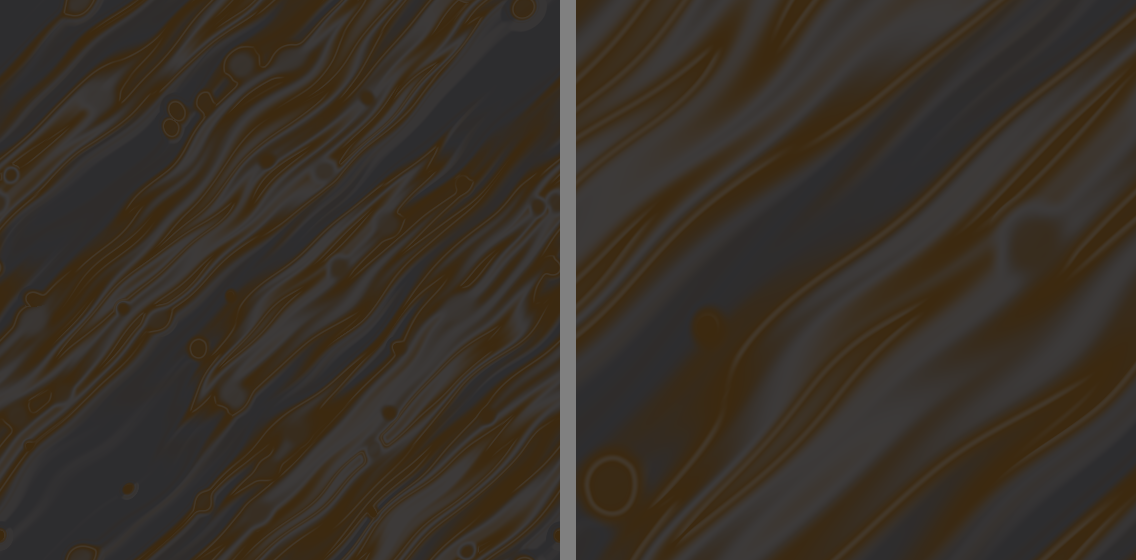
Left: the whole. Right: its middle third, enlarged.
Give the GLSL for this texture, as a WebGL 1 fragment shader.

```glsl
precision highp float;
uniform vec2 u_resolution;

#define BROAD_CELLS vec2(5.0, 2.0)
#define STREAK_CELLS vec2(16.0, 3.0)
#define FINE_CELLS vec2(38.0, 5.0)
#define BLOB_CELLS vec2(9.0)
#define BLOB_SHARE 0.55
#define WARP 0.022
#define BAND_LEVEL 0.1
#define BAND_STEP 0.7
#define LINE_WIDTH 0.003
#define LINE_STRENGTH 0.6

const float TAU = 6.2831853;
const vec3 SLATE = vec3(0.178, 0.176, 0.184);
const vec3 BROWN = vec3(0.235, 0.160, 0.060);
const vec3 GRAY = vec3(0.250, 0.238, 0.232);
const vec3 RIDGE = vec3(0.275, 0.255, 0.235);

vec3 hash3(vec2 cell, float seed) {
  vec3 q = vec3(dot(cell, vec2(127.1, 311.7)),
                dot(cell, vec2(269.5, 183.3)),
                dot(cell, vec2(419.2, 371.9)));
  return fract(sin(q + seed * 17.3) * 43758.545);
}

// Cellular noise: signed soft bumps around jittered points, wrapping at 1
float splats(vec2 p, vec2 cells, float seed) {
  p *= cells;
  vec2 base = floor(p);
  float sum = 0.0;
  for (int j = -1; j <= 1; j++) {
    for (int i = -1; i <= 1; i++) {
      vec2 cell = base + vec2(float(i), float(j));
      vec3 rnd = hash3(mod(cell, cells), seed);
      vec2 d = p - cell - rnd.xy;
      float bump = max(0.0, 1.0 - dot(d, d));
      sum += bump * bump * (2.0 * rnd.z - 1.0);
    }
  }
  return sum;
}

// Scattered round blobs: x is coverage, y is the height at the centre
vec2 blobs(vec2 p) {
  p *= BLOB_CELLS;
  vec2 base = floor(p);
  vec2 best = vec2(0.0);
  for (int j = -1; j <= 1; j++) {
    for (int i = -1; i <= 1; i++) {
      vec2 cell = base + vec2(float(i), float(j));
      vec3 rnd = hash3(mod(cell, BLOB_CELLS), 7.0);
      float size = rnd.z / BLOB_SHARE;
      float radius = mix(0.13, 0.40, size);
      float d = length(p - cell - rnd.xy) / radius;
      float cover = (1.0 - smoothstep(0.3, 1.0, d)) * step(size, 1.0);
      if (cover > best.x) best = vec2(cover, mix(0.08, 0.40, size));
    }
  }
  return best;
}

// Height of the streaked surface; the shear keeps diagonals periodic
float surface(vec2 p) {
  float wave = sin(TAU * (4.0 * p.x + 5.0 * p.y)) + sin(TAU * (9.0 * p.y - 2.0 * p.x));
  float bend = WARP * splats(p, vec2(6.0), 1.0) + 0.0025 * wave;
  vec2 q = vec2(p.x - p.y + bend, p.y);
  float broad = 0.8 * splats(q, BROAD_CELLS, 2.0) + 0.7 * splats(q, STREAK_CELLS, 3.0);
  float detail = mix(0.25, 1.0, smoothstep(-0.6, 0.2, broad));
  float h = broad + 0.48 * detail * splats(q, FINE_CELLS, 4.0);
  vec2 blob = blobs(p + 0.5 * bend);
  return mix(h, blob.y, 0.9 * blob.x);
}

void main() {
  vec2 p = gl_FragCoord.xy / u_resolution;
  vec2 e = vec2(0.001, 0.0);
  float h = surface(p);
  vec2 slope = (vec2(surface(p + e.xy), surface(p + e.yx)) - h) / e.x;
  float steep = length(slope);

  // Brown contour bands above the flat slate
  float phase = (h - BAND_LEVEL) / BAND_STEP;
  float raised = smoothstep(-0.55, -0.15, h);
  float band = (0.5 + 0.5 * cos(TAU * phase)) * raised;

  // Gray crests and sheen on one flank of each streak
  float crest = smoothstep(0.1, 0.5, h);
  float sheen = smoothstep(2.0, 28.0, dot(slope, vec2(-0.7071, 0.7071)));
  vec3 color = mix(SLATE, GRAY, max(0.85 * crest, 0.5 * sheen));
  color = mix(color, BROWN, band);

  // Thin ridge lines along the middle of steep bands
  float offset = abs(fract(phase + 0.5) - 0.5) * BAND_STEP;
  float ridge = 1.0 - smoothstep(0.0, LINE_WIDTH, offset / max(steep, 0.001));
  ridge *= smoothstep(5.0, 20.0, steep) * raised;
  color = mix(color, RIDGE, LINE_STRENGTH * ridge);

  gl_FragColor = vec4(color, 1.0);
}
```
